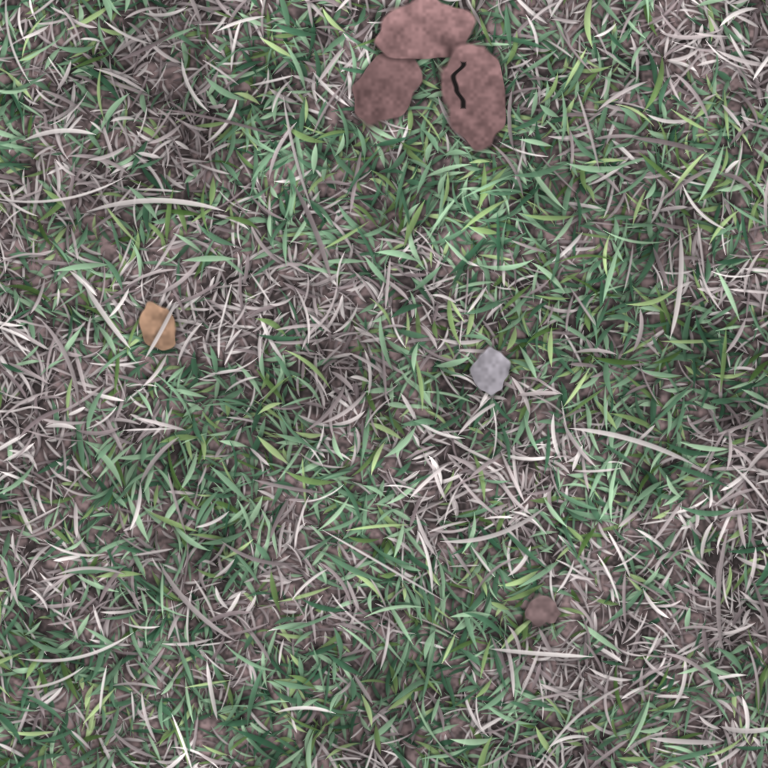
Give the GLSL for this texture, as a three.js fragment shader.

```glsl
// Patchy lawn seen from above: green blades, dry straw, bare soil, pebbles and a torn dead leaf.
varying vec2 vUv;

const float TAU = 6.2831853;
const float SOFT = 0.0015;
const vec3 SOIL_DARK = vec3(0.22, 0.20, 0.20);
const vec3 SOIL_LIGHT = vec3(0.56, 0.48, 0.48);
const vec3 GREEN_DEEP = vec3(0.20, 0.33, 0.25);
const vec3 GREEN_FRESH = vec3(0.64, 0.76, 0.63);
const vec3 STRAW_DULL = vec3(0.47, 0.42, 0.43);
const vec3 STRAW_PALE = vec3(0.89, 0.86, 0.85);
const vec3 LEAF_BROWN = vec3(0.55, 0.43, 0.43);

float hash(vec2 p) {
  vec3 q = fract(p.xyx * 0.1031);
  q += dot(q, q.yzx + 33.33);
  return fract((q.x + q.y) * q.z);
}

vec4 hash4(vec2 p) {
  return vec4(hash(p), hash(p + 37.0), hash(p + 71.0), hash(p + 113.0));
}

float noise(vec2 p) {
  vec2 i = floor(p), f = fract(p);
  f = f * f * (3.0 - 2.0 * f);
  return mix(mix(hash(i), hash(i + vec2(1.0, 0.0)), f.x),
             mix(hash(i + vec2(0.0, 1.0)), hash(i + 1.0), f.x), f.y);
}

vec2 rotate(vec2 p, float angle) {
  float c = cos(angle), s = sin(angle);
  return vec2(c * p.x + s * p.y, c * p.y - s * p.x);
}

float cover(float d, float soft) {
  return 1.0 - smoothstep(-soft, soft, d);
}

// Share of living grass around a point
float lushness(vec2 p) {
  float n = 0.4 * noise(p * 5.0 + 8.0) + 0.6 * noise(p * 16.0 + 40.0);
  return smoothstep(0.1, 0.8, n);
}

// One layer of curved, tapered blades, at most one per cell
vec3 strewBlades(vec3 ground, vec2 uv, float cells, float width, float density,
                 float dryness, float light, float seed) {
  vec2 home = floor(uv * cells);
  for (int j = -1; j <= 1; j++) {
    for (int i = -1; i <= 1; i++) {
      vec2 cell = home + vec2(float(i), float(j));
      vec4 r = hash4(cell + seed * 19.0 + 200.0);
      vec2 middle = (cell + r.xy) / cells;
      float halfLength = mix(0.35, 0.92, r.z) / cells;
      vec2 p = uv - middle;
      if (r.w > density || length(p) > halfLength * 1.1 + 0.004) continue;

      vec4 s = hash4(cell + seed * 31.0 + 500.0);
      float living = step(s.x, lushness(middle) - dryness);
      float flow = noise(middle * 9.0 + 3.0) * TAU + (s.y - 0.5) * 2.8;
      p = rotate(p, mix(s.y * TAU, flow, living));
      float t = p.x / halfLength;
      p.y -= (s.z - 0.5) * 0.45 * halfLength * t * t;

      float w = width * mix(0.5, 1.3, s.w) * mix(0.8, 1.15, living);
      float rim = w * max(1.0 - t * t * mix(t * t, 1.0, living), 0.0);
      float ends = abs(p.x) - halfLength;
      float blade = cover(max(abs(p.y) - rim, ends), SOFT);
      float shade = cover(max(abs(p.y + 0.0018) - rim, ends), 0.004);

      float tone = fract(s.z * 7.0 + s.w * 3.0);
      vec3 green = mix(GREEN_DEEP, GREEN_FRESH, tone);
      green += vec3(0.06, 0.03, -0.06) * step(0.8, r.x);
      vec3 colour = mix(mix(STRAW_DULL, STRAW_PALE, tone), green, living);
      colour *= light * (1.0 + 0.08 * clamp(p.y / w, -1.0, 1.0) + 0.12 * t);
      ground = mix(ground * (1.0 - 0.3 * shade), colour, blade * 0.93);
    }
  }
  return ground;
}

// A ragged oval piece with a shadow: a pebble or a leaf lobe
vec3 placePiece(vec3 ground, vec2 uv, vec2 centre, vec2 radii, float angle, vec3 colour) {
  vec2 p = rotate(uv - centre, angle) / radii;
  float ragged = 0.4 * (noise(p * 2.2 + centre * 90.0) - 0.5);
  float d = (length(p) - 1.0 + ragged) * min(radii.x, radii.y);
  float grain = 0.6 * noise(uv * 75.0) + 0.4 * noise(uv * 210.0);
  vec3 surface = colour * (0.74 + 0.5 * grain + 0.1 * p.y);
  ground *= 1.0 - 0.5 * cover(d - 0.003, 0.007);
  return mix(ground, surface, cover(d, 0.002));
}

void main() {
  vec2 uv = vUv;

  // Crumbly soil
  float crumbs = 0.4 * noise(uv * 22.0) + 0.35 * noise(uv * 90.0) + 0.25 * noise(uv * 240.0);
  vec3 colour = mix(SOIL_DARK, SOIL_LIGHT, smoothstep(0.2, 0.8, crumbs));

  // Fine litter below, longer and brighter blades above
  for (int k = 0; k < 10; k++) {
    float height = float(k) / 9.0;
    float cells = mix(50.0, 21.0, height) + 3.0 * sin(float(k) * 2.4);
    colour = strewBlades(colour, uv, cells, mix(0.0019, 0.0029, height), 0.82,
                         0.04, mix(0.82, 1.1, height), float(k));
  }

  // Hollows and sunlit tufts
  float relief = 0.5 * noise(uv * 8.0 + 60.0) + 0.5 * noise(uv * 24.0 + 90.0);
  colour *= mix(0.76, 1.3, relief);

  // Pebbles
  colour = placePiece(colour, uv, vec2(0.207, 0.573), vec2(0.024, 0.032), 0.5, vec3(0.66, 0.53, 0.44));
  colour = placePiece(colour, uv, vec2(0.638, 0.518), vec2(0.024, 0.029), 0.2, vec3(0.64, 0.62, 0.65));
  colour = placePiece(colour, uv, vec2(0.705, 0.206), vec2(0.023, 0.021), 0.0, vec3(0.50, 0.42, 0.42));

  // Torn dead leaf in three lobes, with a crack
  colour = placePiece(colour, uv, vec2(0.505, 0.887), vec2(0.038, 0.050), -0.4, LEAF_BROWN * 0.92);
  colour = placePiece(colour, uv, vec2(0.552, 0.963), vec2(0.062, 0.040), 0.1, LEAF_BROWN * 1.1);
  colour = placePiece(colour, uv, vec2(0.615, 0.884), vec2(0.042, 0.068), 0.15, LEAF_BROWN);
  float crackX = uv.x - 0.598 - 0.016 * (noise(vec2(uv.y * 60.0, 4.0)) - 0.5);
  float crack = max(abs(crackX) - 0.003, abs(uv.y - 0.889) - 0.03);
  colour = mix(colour, SOIL_DARK * 0.6, cover(crack, 0.002));

  // Sparse long stalks on top
  colour = strewBlades(colour, uv, 10.0, 0.0034, 0.3, 0.8, 1.0, 21.0);
  gl_FragColor = vec4(colour, 1.0);
}
```
